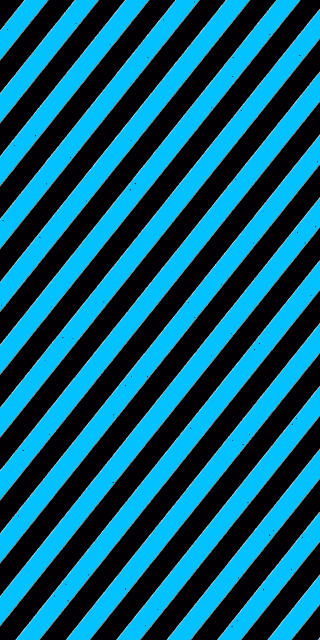
A Shadertoy shader for this pattern:

```glsl
// Diagonal cyan stripes on black, rising to the right, with thin pale rims.
// A repeated phase gives the signed distance to each stripe; sine-hash noise
// roughens the rims and scatters tiny dark specks just inside them.

float hash(vec2 p) {
    return fract(sin(dot(p, vec2(127.1, 311.7))) * 43758.5453);
}

float valueNoise(vec2 p) {
    vec2 cell = floor(p), f = fract(p);
    f = f * f * (3.0 - 2.0 * f);
    return mix(mix(hash(cell), hash(cell + vec2(1, 0)), f.x),
               mix(hash(cell + vec2(0, 1)), hash(cell + vec2(1, 1)), f.x), f.y);
}

// Offset from the stripe's centre line, in canvas widths; negative is upper left
float stripeOffset(vec2 p) {
    vec2 frequency = vec2(6.35, -5.09);
    return (fract(dot(p, frequency) - 0.05) - 0.5) / length(frequency);
}

// Signed distance to the nearest stripe edge, negative inside
float stripeDistance(vec2 p) {
    return abs(stripeOffset(p)) - 0.0283;
}

// Sparse dots on a jittered grid, kept just inside the stripe edges
float specks(vec2 p, float pixel) {
    vec2 cell = floor(p * 60.0);
    vec2 jitter = vec2(hash(cell + 3.1), hash(cell + 8.7));
    vec2 centre = (cell + 0.2 + 0.6 * jitter) / 60.0;
    float edge = stripeDistance(centre);
    float present = step(0.94, hash(cell + 17.3)) * step(-0.016, edge) * step(edge, -0.004);
    float size = mix(0.0011, 0.002, hash(cell + 29.9));
    float dist = length(p - centre) - size;
    return present * (1.0 - smoothstep(-0.5 * pixel, 0.5 * pixel, dist));
}

void mainImage(out vec4 fragColor, in vec2 fragCoord) {
    vec2 p = fragCoord / iResolution.x;
    float pixel = 1.0 / iResolution.x;

    // Slightly ragged stripe edge
    float d = stripeDistance(p) + 0.0012 * (valueNoise(p * 230.0) - 0.5);
    float soft = max(0.0014, 0.6 * pixel);

    // The upper-left rim is wider and brighter than the lower-right one
    float upper = step(stripeOffset(p), 0.0);
    float rimWidth = mix(0.0014, 0.0022, upper);
    vec3 rim = mix(vec3(0.55, 0.51, 0.49), vec3(0.78, 0.74, 0.72), upper);
    rim *= 0.85 + 0.3 * valueNoise(p * 150.0 + 40.0);

    // Black ground, pale rim, then the cyan fill with its specks
    vec3 color = vec3(0.01, 0.0, 0.01);
    color = mix(color, rim, 1.0 - smoothstep(-soft, soft, d - rimWidth));
    color = mix(color, vec3(0.01, 0.76, 1.0), 1.0 - smoothstep(-soft, soft, d + 0.0006));
    color = mix(color, vec3(0.02, 0.12, 0.2), 0.85 * specks(p, pixel));

    fragColor = vec4(color, 1.0);
}
```
